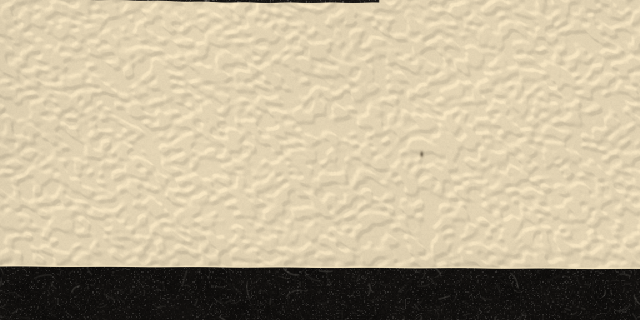
This texture is drawn by a Shadertoy shader. Its source:

```glsl
// Draws embossed cream paper above a dark fibrous strip, with a thin dark sliver at the top.

// Lengths are in canvas heights: x runs 0..2, y runs 0..1.
const vec3  PAPER_COLOR   = vec3(0.885, 0.825, 0.700);
const vec3  EDGE_COLOR    = vec3(0.960, 0.900, 0.760);
const vec3  STRIP_COLOR   = vec3(0.062, 0.056, 0.050);
const vec3  FIBRE_COLOR   = vec3(0.340, 0.330, 0.310);
const vec3  SPECK_COLOR   = vec3(0.400, 0.350, 0.270);
const vec2  GRAIN_SCALE   = vec2(43.0, 58.0);  // bumps per height, wider than tall
const vec2  LIGHT_STEP    = vec2(-0.15, 0.34); // in grain cells, toward the light
const float RELIEF        = 0.088;
const float FINE_GRAIN    = 0.022;
const float STRIP_LEFT    = 0.167;             // strip top at x = 0
const float STRIP_SLOPE   = -0.0040;
const float EDGE_WIDTH    = 0.0045;
const float SLIVER_START  = 0.27;
const float SLIVER_END    = 1.185;
const float SLIVER_DEPTH  = 0.0085;
const vec2  SPECK_POS     = vec2(1.318, 0.518);
const float FIBRE_SCALE   = 20.0;

float hash(vec2 p) {
    vec3 q = fract(vec3(p.xyx) * 0.1031);
    q += dot(q, q.yzx + 33.33);
    return fract((q.x + q.y) * q.z);
}

vec2 hash2(vec2 p) {
    return vec2(hash(p), hash(p + 71.7));
}

// Cellular noise: one soft raised or sunken dot per cell
float bumps(vec2 p) {
    vec2 cell = floor(p);
    float sum = 0.0;
    for (int j = -1; j <= 1; j++)
    for (int i = -1; i <= 1; i++) {
        vec2 id = cell + vec2(i, j);
        vec2 d = p - id - hash2(id);
        float raised = hash(id + 19.3) < 0.5 ? -1.0 : 1.0;
        sum += raised * exp(-3.0 * dot(d, d));
    }
    return sum;
}

float height(vec2 p) {
    return smoothstep(-0.65, 0.65, bumps(p));
}

// Short bent hairs, one per cell, of random angle and strength
float fibres(vec2 p, float px) {
    vec2 cell = floor(p);
    float sum = 0.0;
    for (int j = -1; j <= 1; j++)
    for (int i = -1; i <= 1; i++) {
        vec2 id = cell + vec2(i, j);
        float angle = 6.283 * hash(id + 5.1);
        float halfLength = mix(0.05, 0.55, hash(id + 8.4));
        vec2 d = p - id - hash2(id + 3.7);
        d = mat2(cos(angle), -sin(angle), sin(angle), cos(angle)) * d;
        d.y += (hash(id + 2.9) - 0.5) * 1.6 * d.x * d.x;
        d.x -= clamp(d.x, -halfLength, halfLength);
        float strength = pow(hash(id + 12.6), 3.0);
        sum += strength * (1.0 - smoothstep(0.01, 0.035 + px, length(d)));
    }
    return sum;
}

vec3 paper(vec2 p, float stripTop) {
    vec2 warp = 0.006 * vec2(sin(p.y * 31.0 + 2.0 * sin(p.x * 9.0)), sin(p.x * 27.0 + p.y * 13.0));
    vec2 g = (p + warp) * GRAIN_SCALE;
    float slope = height(g - LIGHT_STEP) - height(g + LIGHT_STEP);
    float fine = hash(floor(p * 256.0)) - 0.5;
    float mottle = sin(p.x * 5.1 + 2.0 * sin(p.y * 4.3)) * sin(p.y * 7.0 + p.x * 2.0);
    float tone = 1.0 + RELIEF * slope + FINE_GRAIN * fine + 0.008 * mottle;
    tone -= 0.035 * exp(-(p.y - stripTop) * 28.0);
    tone -= 0.025 * exp(-p.x * 12.0);
    return PAPER_COLOR * tone;
}

vec3 strip(vec2 p, float px) {
    float dust = hash(floor(p * 256.0) + 40.0);
    float cloud = 0.5 + 0.25 * bumps(p * 17.0);
    vec3 color = STRIP_COLOR * (0.65 + 0.45 * dust + 0.35 * cloud);
    color += 0.13 * pow(dust, 14.0);
    float hair = fibres(p * FIBRE_SCALE, px * FIBRE_SCALE);
    hair += 0.6 * fibres(p * FIBRE_SCALE * 1.9 + 7.0, px * FIBRE_SCALE * 1.9);
    return mix(color, FIBRE_COLOR, clamp(0.45 * hair, 0.0, 0.7));
}

void mainImage(out vec4 fragColor, in vec2 fragCoord) {
    float px = 1.0 / iResolution.y;
    vec2 p = fragCoord * px;
    float stripTop = STRIP_LEFT + STRIP_SLOPE * p.x + 0.0006 * sin(p.x * 23.0);
    float above = p.y - stripTop;

    vec3 dark = strip(p, px);
    vec3 color = paper(p, stripTop);

    // Small brown speck
    vec2 s = (p - SPECK_POS) / vec2(0.0055, 0.0085);
    color = mix(color, SPECK_COLOR, 0.85 * exp(-dot(s, s)));

    // Pale cut edge and the strip beneath it
    float rim = 1.0 - smoothstep(EDGE_WIDTH - px, EDGE_WIDTH + px, above);
    color = mix(color, EDGE_COLOR, 0.75 * rim);
    color = mix(dark, color, smoothstep(-0.6 * px, 0.6 * px, above));

    // Sliver along the top, thickening from left to right
    float depth = SLIVER_DEPTH * smoothstep(SLIVER_START, 0.85, p.x);
    depth += 0.0008 * sin(p.x * 47.0) * step(SLIVER_START, p.x);
    float sliver = smoothstep(-0.6 * px, 0.6 * px, p.y - 1.0 + depth);
    sliver *= smoothstep(SLIVER_START - px, SLIVER_START + 0.04, p.x);
    sliver *= 1.0 - smoothstep(SLIVER_END - px, SLIVER_END + px, p.x);
    color = mix(color, dark * 1.5, sliver);

    fragColor = vec4(color, 1.0);
}
```
